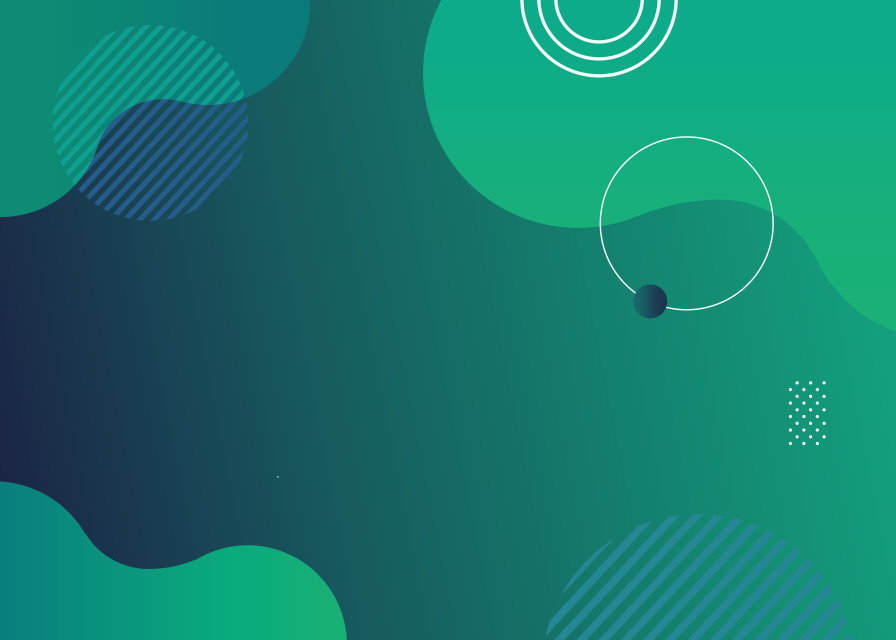
Reproduce this background procedurally as a WebGL 2 fragment shader.

```glsl
#version 300 es
precision highp float;
// Teal gradient backdrop with wavy corner blobs, striped discs, rings and a dot grid.
uniform vec2 u_resolution;
out vec4 fragColor;

const vec3 WHITE = vec3(0.97, 1.0, 0.99);

// Soft coverage of a signed distance, about one pixel wide
float cover(float d) {
    return clamp(0.5 - d * u_resolution.y, 0.0, 1.0);
}

float disc(vec2 p, vec2 center, float radius) {
    return length(p - center) - radius;
}

float ring(vec2 p, vec2 center, float radius, float halfWidth) {
    return abs(disc(p, center, radius)) - halfWidth;
}

// Two lobes joined by a hollow whose deepest point is dip.
// Each lobe holds center.xy, radius and the hollow's radius on its side;
// solid is +1 when the body lies above the dip, -1 when below.
float blob(vec2 p, vec2 dip, float solid, vec4 leftLobe, vec4 rightLobe) {
    float side = p.x < dip.x ? -1.0 : 1.0;
    vec4 lobe = side < 0.0 ? leftLobe : rightLobe;
    vec2 mirror = vec2(side, solid);
    vec2 hollow = vec2(0.0, -lobe.w);
    vec2 q = (p - dip) * mirror - hollow;
    vec2 center = (lobe.xy - dip) * mirror - hollow;
    vec2 ray = normalize(center);
    float wedge = q.x * ray.y - q.y * ray.x;
    float body = max(wedge, lobe.w - length(q));
    return min(body, length(q - center) - lobe.z);
}

// Disc cut into slanted bars; fill is the bar share of each period
float stripedDisc(vec2 p, vec2 center, float radius, float period, float fill) {
    vec2 q = p - center;
    float across = dot(q, normalize(vec2(1.08, -1.0))) / period;
    float bars = (abs(fract(across) - 0.5) - 0.5 * fill) * period;
    return max(length(q) - radius, bars);
}

// Staggered dots on a half-step lattice, three per row
float dotGrid(vec2 p, vec2 origin, float pitch, float rows, float radius) {
    vec2 g = (p - origin) / pitch;
    float row = clamp(round(g.y), 0.0, rows - 1.0);
    float shift = mod(row, 2.0);
    float column = clamp(round((g.x - shift) * 0.5), 0.0, 2.0);
    return length(g - vec2(2.0 * column + shift, row)) * pitch - radius;
}

// Blend through four evenly useful stops
vec3 backdrop(vec2 p) {
    float t = (p.x + 0.2 * p.y) / 1.6;
    vec3 c = mix(vec3(0.11, 0.12, 0.26), vec3(0.09, 0.35, 0.37), clamp(t / 0.35, 0.0, 1.0));
    c = mix(c, vec3(0.08, 0.50, 0.43), clamp((t - 0.35) / 0.3, 0.0, 1.0));
    return mix(c, vec3(0.08, 0.66, 0.51), clamp((t - 0.65) / 0.35, 0.0, 1.0));
}

void main() {
    vec2 p = gl_FragCoord.xy / u_resolution.y;
    vec3 color = backdrop(p);

    // Top left blob
    float topLeft = cover(blob(p, vec2(0.255, 0.845), 1.0,
        vec4(0.002, 0.819, 0.158, 0.109), vec4(0.325, 0.996, 0.160, 0.109)));
    vec3 tealFade = mix(vec3(0.05, 0.55, 0.45), vec3(0.04, 0.48, 0.48), smoothstep(0.0, 0.45, p.x));
    color = mix(color, tealFade, topLeft);

    // Top right blob
    float topRight = cover(blob(p, vec2(1.126, 0.688), 1.0,
        vec4(0.903, 0.886, 0.242, 0.340), vec4(1.474, 0.688, 0.219, 0.166)));
    vec3 greenFade = mix(vec3(0.10, 0.69, 0.47), vec3(0.05, 0.67, 0.54), smoothstep(0.55, 1.0, p.y));
    color = mix(color, greenFade, topRight);

    // Bottom left blob
    float bottomLeft = cover(blob(p, vec2(0.232, 0.111), -1.0,
        vec4(-0.009, 0.084, 0.164, 0.115), vec4(0.387, -0.007, 0.155, 0.193)));
    vec3 lagoon = mix(vec3(0.04, 0.49, 0.49), vec3(0.04, 0.67, 0.49), clamp(p.x / 0.36, 0.0, 1.0));
    lagoon = mix(lagoon, vec3(0.10, 0.69, 0.46), smoothstep(0.36, 0.54, p.x));
    color = mix(color, lagoon, bottomLeft);

    // Striped discs
    vec3 stripeColor = mix(vec3(0.15, 0.36, 0.54), vec3(0.06, 0.62, 0.56), topLeft);
    float smallStripes = stripedDisc(p, vec2(0.235, 0.808), 0.153, 0.0165, 0.48);
    color = mix(color, stripeColor, cover(smallStripes));
    float largeStripes = stripedDisc(p, vec2(1.091, -0.047), 0.244, 0.0255, 0.46);
    color = mix(color, vec3(0.15, 0.53, 0.58), cover(largeStripes));

    // Concentric rings on the top edge
    for (int i = 0; i < 3; i++) {
        float radius = 0.0675 + 0.0265 * float(i);
        color = mix(color, WHITE, cover(ring(p, vec2(0.936, 1.002), radius, 0.0026)));
    }

    // Thin orbit with a shaded ball
    color = mix(color, WHITE, cover(ring(p, vec2(1.073, 0.651), 0.135, 0.0011)));
    vec2 ball = vec2(1.016, 0.529);
    vec3 ballColor = mix(vec3(0.09, 0.41, 0.41), vec3(0.11, 0.21, 0.32),
        smoothstep(-0.026, 0.022, p.x - ball.x));
    color = mix(color, ballColor, cover(disc(p, ball, 0.0265)));

    // Dot grid and a lone speck
    color = mix(color, WHITE, cover(dotGrid(p, vec2(1.235, 0.307), 0.01053, 10.0, 0.0025)));
    color = mix(color, WHITE, 0.7 * cover(disc(p, vec2(0.434, 0.255), 0.0012)));

    fragColor = vec4(color, 1.0);
}
```
